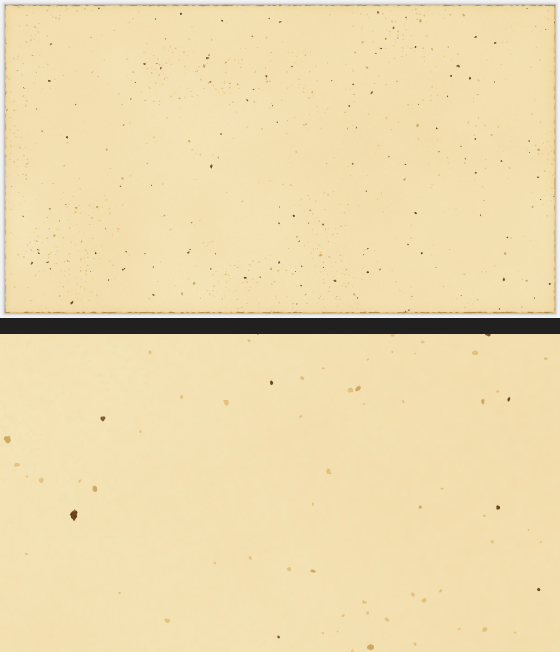
Top: the whole. Bottom: its middle third, enlarged.
Reproduce this texture procedurally as a WebGL 1 fragment shader.

```glsl
precision highp float;
// Draws an aged cream paper sheet with fine grain, foxing specks and browned edges on white.

uniform vec2 u_resolution;

const vec3 CREAM = vec3(0.955, 0.892, 0.715);
const vec3 WARM_CREAM = vec3(0.950, 0.855, 0.660);
const vec3 OCHRE = vec3(0.85, 0.68, 0.36);
const vec3 DARK_BROWN = vec3(0.36, 0.20, 0.05);
const vec3 BACKDROP = vec3(0.965, 0.965, 0.972);
const vec3 SHADOW = vec3(0.60, 0.58, 0.54);
const float MARGIN = 0.0155;

float hash(vec2 p) {
  vec3 q = fract(vec3(p.xyx) * 0.1031);
  q += dot(q, q.yzx + 33.33);
  return fract((q.x + q.y) * q.z);
}

float valueNoise(vec2 p) {
  vec2 cell = floor(p);
  vec2 f = fract(p);
  f = f * f * (3.0 - 2.0 * f);
  float low = mix(hash(cell), hash(cell + vec2(1.0, 0.0)), f.x);
  float high = mix(hash(cell + vec2(0.0, 1.0)), hash(cell + 1.0), f.x);
  return mix(low, high, f.y);
}

float fractalNoise(vec2 p) {
  float sum = 0.0;
  float weight = 0.5;
  for (int i = 0; i < 4; i++) {
    sum += weight * valueNoise(p);
    p = p * 2.03 + 17.3;
    weight *= 0.5;
  }
  return sum / 0.9375;
}

// Irregular spots, at most one per grid cell; density is the chance of a spot.
float specks(vec2 p, float cellSize, float radius, float density, float seed, float pixel) {
  vec2 cell = floor(p / cellSize);
  vec2 id = cell + seed;
  float present = step(hash(id), density);
  vec2 offset = vec2(hash(id + 31.7), hash(id + 57.1));
  vec2 center = (cell + mix(vec2(0.15), vec2(0.85), offset)) * cellSize;
  float angle = 6.2832 * hash(id + 83.9);
  vec2 axis = vec2(cos(angle), sin(angle));
  vec2 d = p - center;
  d = vec2(dot(d, axis), dot(d, vec2(-axis.y, axis.x)));
  d.x *= mix(0.55, 1.0, hash(id + 11.3));
  float sizeRoll = hash(id + 7.7);
  float r = radius * mix(0.5, 1.5, sizeRoll * sizeRoll);
  r *= 0.7 + 0.6 * valueNoise(p * 400.0 + seed);
  return present * (1.0 - smoothstep(r - 0.6 * pixel, r + 0.6 * pixel, length(d)));
}

float boxDistance(vec2 p, vec2 halfSize) {
  vec2 q = abs(p) - halfSize;
  return length(max(q, 0.0)) + min(max(q.x, q.y), 0.0);
}

vec3 paperColor(vec2 p) {
  float blotch = fractalNoise(p * 3.5 + 4.0);
  float fiber = valueNoise(p * 130.0) - 0.5;
  float grain = valueNoise(p * 260.0 + 40.0) - 0.5;
  float warmth = 0.36 + 1.3 * (blotch - 0.5) + 0.55 * fiber + 0.6 * grain;
  vec3 color = mix(CREAM, WARM_CREAM, clamp(warmth, 0.0, 1.0));
  return color + (0.025 * grain + 0.012 * fiber) * vec3(0.6, 0.9, 1.2);
}

vec3 addSpecks(vec3 color, vec2 p, float pixel) {
  float patches = smoothstep(0.45, 0.75, fractalNoise(p * 4.0 + 23.0));
  float flecks = specks(p, 0.013, 0.0017, 0.03 + 0.30 * patches, 101.0, pixel);
  float stains = specks(p, 0.045, 0.0028, 0.06 + 0.15 * patches, 203.0, pixel);
  float dots = specks(p, 0.09, 0.0023, 0.28, 307.0, pixel);
  float clusters = specks(p, 0.028, 0.0022, 0.01 + 0.14 * patches, 409.0, pixel);
  color = mix(color, OCHRE, 0.6 * flecks);
  color = mix(color, OCHRE * 0.92, 0.85 * stains);
  return mix(color, DARK_BROWN, 0.9 * max(dots, 0.85 * clusters));
}

// Brown rim, strongest along the top and bottom, broken up by noise.
vec3 addRim(vec3 color, vec2 p, vec2 centered, vec2 halfSize, float d) {
  float horizontal = smoothstep(halfSize.y - 0.012, halfSize.y, abs(centered.y));
  float wear = smoothstep(0.2, 0.75, valueNoise(p * 110.0 + 9.0));
  float band = smoothstep(-0.0055, -0.001, d);
  float halo = 0.22 * exp(min(d, 0.0) / 0.012);
  color = mix(color, OCHRE, halo);
  vec3 rim = mix(OCHRE, DARK_BROWN, 0.35 * wear);
  return mix(color, rim, band * mix(0.45, 0.95, horizontal) * mix(0.5, 1.0, wear));
}

void main() {
  float pixel = 1.0 / u_resolution.y;
  vec2 p = gl_FragCoord.xy * pixel;
  vec2 canvas = vec2(u_resolution.x * pixel, 1.0);
  vec2 halfSize = 0.5 * canvas - MARGIN;
  vec2 centered = p - 0.5 * canvas;

  float d = boxDistance(centered, halfSize);
  float ragged = d + 0.0025 * (valueNoise(p * 150.0) - 0.5);

  vec3 paper = addSpecks(paperColor(p), p, pixel);
  paper = addRim(paper, p, centered, halfSize, ragged);

  float shade = 0.75 * exp(-max(d, 0.0) / 0.0045);
  vec3 surround = mix(BACKDROP, SHADOW, shade);
  float coverage = 1.0 - smoothstep(-0.6 * pixel, 0.6 * pixel, ragged);
  gl_FragColor = vec4(mix(surround, paper, coverage), 1.0);
}
```
